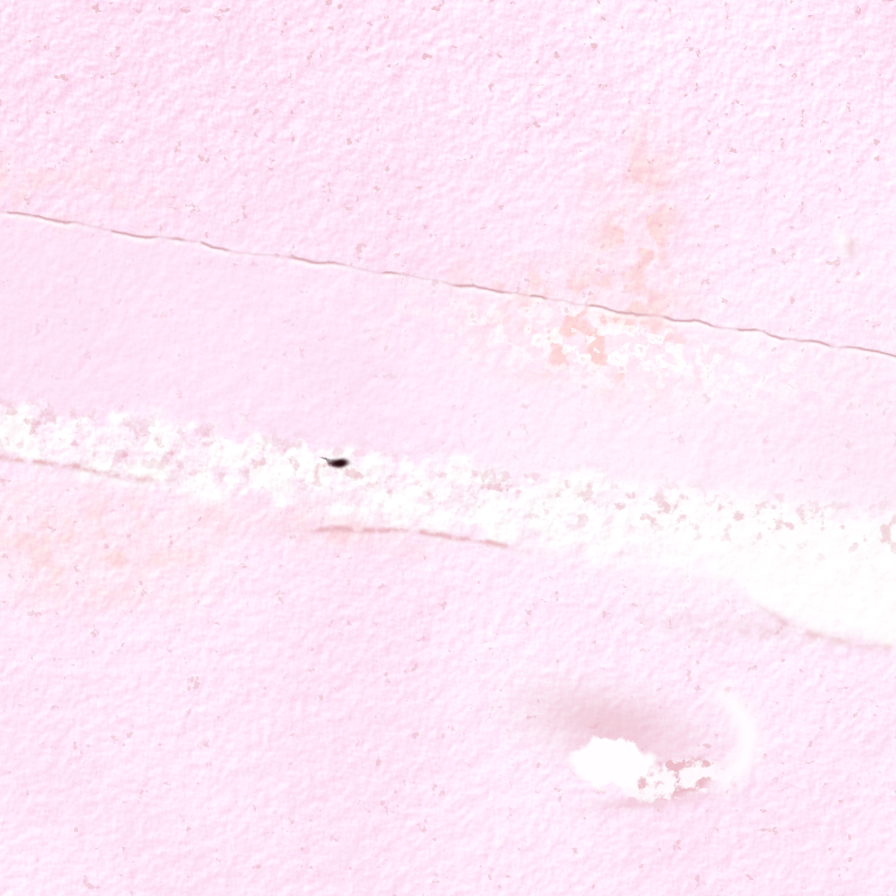
Reproduce this texture procedurally as a WebGL 2 fragment shader.

```glsl
#version 300 es
precision highp float;
// Pink painted plaster with a hairline crack, a bright ragged ridge and a chipped dent.
uniform vec2 u_resolution;
out vec4 outColor;

const vec3 PINK = vec3(1.0, 0.913, 0.984);
const vec3 ROSE = vec3(0.99, 0.872, 0.95);
const vec3 PALE = vec3(1.0, 0.95, 0.994);
const vec3 WHITE = vec3(1.0, 0.994, 1.0);
const vec3 PEACH = vec3(0.99, 0.83, 0.83);
const vec3 SHADOW = vec3(0.91, 0.71, 0.75);
const vec3 PIT = vec3(0.16, 0.05, 0.08);
const float RELIEF = 0.13;                 // strength of the plaster bumps
const vec2 LIGHT_STEP = vec2(-0.0025, 0.003);

float hash(vec2 p) {
  vec3 q = fract(vec3(p.xyx) * 0.1031);
  q += dot(q, q.yzx + 33.33);
  return fract((q.x + q.y) * q.z);
}

float noise(vec2 p) {
  vec2 i = floor(p), f = fract(p);
  f = f * f * (3.0 - 2.0 * f);
  return mix(mix(hash(i), hash(i + vec2(1, 0)), f.x),
             mix(hash(i + vec2(0, 1)), hash(i + vec2(1, 1)), f.x), f.y);
}

float fbm(vec2 p) {
  float sum = 0.0, amp = 0.5;
  for (int i = 0; i < 4; i++) {
    sum += amp * noise(p);
    p = mat2(0.8, 0.6, -0.6, 0.8) * p * 2.03 + 7.1;
    amp *= 0.5;
  }
  return sum / 0.9375;
}

// Soft elliptical spot, 1 at its centre, turned by an angle
float spot(vec2 p, vec2 centre, vec2 radius, float angle) {
  vec2 d = p - centre;
  float c = cos(angle), s = sin(angle);
  d = vec2(c * d.x + s * d.y, c * d.y - s * d.x) / radius;
  return exp(-dot(d, d));
}

float line(float d, float width) { return exp(-d * d / (width * width)); }

float span(float a, float b, float soft, float x) {
  return smoothstep(a - soft, a + soft, x) * (1.0 - smoothstep(b - soft, b + soft, x));
}

float slope(vec2 p, float scale) {
  return fbm(p * scale) - fbm((p + LIGHT_STEP) * scale);
}

void main() {
  vec2 p = gl_FragCoord.xy / u_resolution;
  float broad = fbm(p * 5.0 + 3.0), clumps = fbm(p * 45.0), grains = fbm(p * 95.0 + 20.0);
  float fine = slope(p, 140.0), coarse = slope(p, 60.0);

  // Wall tone
  vec3 col = mix(PINK, PALE, 0.8 * spot(p, vec2(0.95, 0.5), vec2(0.4, 0.3), 0.0));
  col = mix(col, ROSE, 0.5 * spot(p, vec2(0.15, 0.9), vec2(0.5, 0.3), 0.0));
  col = mix(col, ROSE, 0.4 * smoothstep(0.5, 0.75, broad));
  col = mix(col, PALE, 0.4 * smoothstep(0.5, 0.25, broad));

  // Hairline crack and ridge outlines
  float wobble = 0.006 * (noise(vec2(p.x * 45.0, 2.0)) - 0.5) + 0.003 * (grains - 0.5);
  float crack = p.y - (0.762 - 0.157 * p.x + wobble);
  float ragged = 0.04 * (clumps - 0.5) + 0.03 * (grains - 0.5);
  float ridgeTop = 0.551 - 0.155 * p.x + 0.03 * p.x * p.x;
  float ridgeBase = 0.486 - 0.16 * p.x - 0.045 * smoothstep(0.78, 0.92, p.x);

  // Peach stains
  float stain = spot(p, vec2(0.71, 0.75), vec2(0.045, 0.09), 0.0)
    + 1.3 * spot(p, vec2(0.665, 0.615), vec2(0.1, 0.04), -0.15)
    + 0.6 * spot(p, vec2(0.6, 0.68), vec2(0.12, 0.025), -0.15)
    + 0.4 * spot(p, vec2(0.03, 0.79), vec2(0.15, 0.04), -0.15);
  col = mix(col, PEACH, clamp(stain, 0.0, 1.0) * (0.15 + 0.8 * smoothstep(0.47, 0.64, clumps)));
  float under = spot(p, vec2(0.1, 0.39), vec2(0.13, 0.06), -0.1) + spot(p, vec2(0.36, 0.413), vec2(0.12, 0.025), -0.1);
  col = mix(col, PEACH, under * (0.2 + 0.5 * smoothstep(0.45, 0.7, clumps)));

  // Flaked paint below the crack
  float flakes = spot(p, vec2(0.7, 0.61), vec2(0.23, 0.045), -0.15) * smoothstep(0.01, -0.01, crack);
  col = mix(col, WHITE, flakes * smoothstep(0.46, 0.58, grains));

  // Bumpy relief, calm between crack and ridge, with sparse shaded specks
  float calm = smoothstep(0.01, -0.03, crack) * smoothstep(ridgeTop - 0.01, ridgeTop + 0.02, p.y);
  float rough = mix(1.0 + 0.4 * smoothstep(0.7, 0.9, p.y), 0.6, calm);
  col += RELIEF * rough * (0.9 * fine + coarse) * vec3(0.2, 1.0, 0.65);
  col = mix(col, SHADOW, 0.5 * rough * smoothstep(0.72, 0.84, grains));

  // Bright ragged ridge
  float ridge = smoothstep(-0.012, 0.012, ridgeTop - p.y + ragged)
              * smoothstep(-0.015, 0.015, p.y - ridgeBase + 0.7 * ragged);
  float solid = max(smoothstep(0.5, 0.85, p.x), 0.4 + 0.6 * smoothstep(0.4, 0.58, clumps));
  col = mix(col, WHITE, ridge * solid);
  col = mix(col, WHITE, 0.6 * spot(p, vec2(0.82, 0.4), vec2(0.2, 0.055), -0.15));
  float crumbs = line(p.y - ridgeTop + 0.022, 0.03) * smoothstep(0.56, 0.74, fbm(p * 85.0 + 9.0));
  col = mix(col, SHADOW, 0.5 * crumbs);
  col += 0.3 * ridge * coarse * (1.0 - 0.6 * smoothstep(0.6, 0.85, p.x)) * vec3(0.3, 1.0, 0.8);

  // Folds and shaded lower edge of the ridge
  float fold = line(p.y - (0.487 - 0.13 * p.x) - wobble, 0.004) * span(-0.1, 0.18, 0.03, p.x);
  float bend = 0.407 - 0.55 * pow(max(p.x - 0.42, 0.0), 2.0) - 0.04 * max(p.x - 0.42, 0.0);
  fold += line(p.y - bend - wobble, 0.0035) * span(0.33, 0.58, 0.04, p.x);
  fold += 0.5 * line(p.y - ridgeBase + 0.006, 0.005) * smoothstep(0.8, 0.9, p.x);
  fold += 0.35 * spot(p, vec2(0.82, 0.298), vec2(0.11, 0.014), -0.12);
  col = mix(col, SHADOW, 0.9 * clamp(fold, 0.0, 1.0) * smoothstep(0.2, 0.75, grains));

  // Broken crack with a lit lower lip
  float breaks = 0.25 + 0.75 * smoothstep(0.3, 0.65, noise(vec2(p.x * 60.0, 8.0)));
  col = mix(col, WHITE, 0.7 * breaks * line(crack + 0.004, 0.003));
  col = mix(col, SHADOW * 0.92, 0.85 * breaks * line(crack, 0.0016));

  // Chipped dent: shaded bowl, bright core, rubble and rim
  vec2 q = p + 0.02 * (vec2(clumps, grains) - 0.5);
  float bowl = spot(q, vec2(0.685, 0.188), vec2(0.085, 0.036), -0.25) * smoothstep(0.115, 0.155, q.y);
  col = mix(col, SHADOW, 0.55 * bowl);
  col = mix(col, SHADOW, 0.45 * spot(q, vec2(0.725, 0.105), vec2(0.06, 0.008), 0.12));
  float rubble = smoothstep(0.35, 0.6, spot(q, vec2(0.752, 0.129), vec2(0.066, 0.024), 0.2));
  col = mix(col, mix(SHADOW, WHITE, smoothstep(0.32, 0.54, grains)), 0.8 * rubble);
  col = mix(col, WHITE, smoothstep(0.3, 0.5, spot(q, vec2(0.684, 0.148), vec2(0.046, 0.026), -0.1)));
  vec2 r = (p - vec2(0.765, 0.175)) / vec2(0.07, 0.058);
  col = mix(col, WHITE, 0.9 * line(length(r) - 1.0, 0.2) * smoothstep(0.2, 0.8, r.x));

  // Dark pit and a small bump on the upper wall
  float pit = spot(p, vec2(0.38, 0.483), vec2(0.011, 0.006), 0.15) + 0.55 * spot(q, vec2(0.363, 0.489), vec2(0.01, 0.004), -0.3);
  col = mix(col, PIT, smoothstep(0.2, 1.0, pit));
  col = mix(col, SHADOW, 0.5 * spot(q, vec2(0.951, 0.723), vec2(0.008, 0.01), 0.0));
  col = mix(col, WHITE, 0.9 * spot(q, vec2(0.942, 0.729), vec2(0.009, 0.011), 0.0));
  outColor = vec4(clamp(col, 0.0, 1.0), 1.0);
}
```
